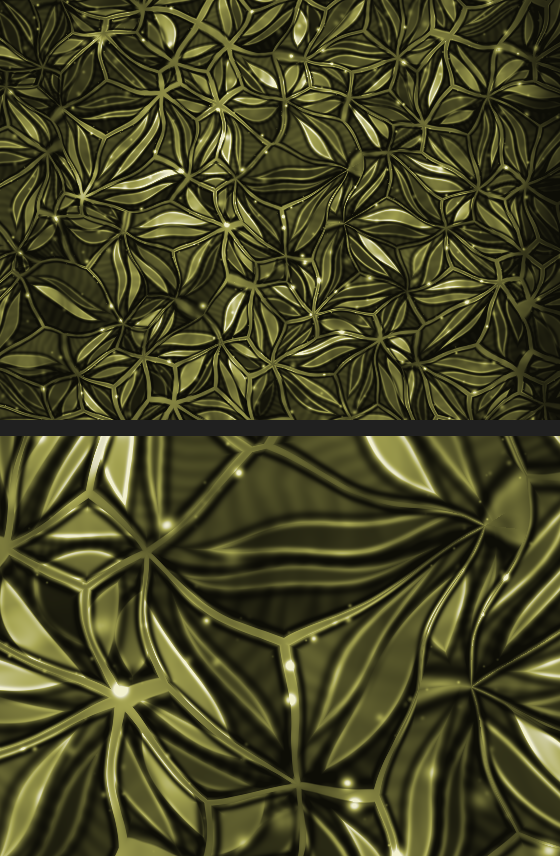
Top, the full canvas; bottom, a detail of the centre.
Give the GLSL for this texture, as a WebGL 2 fragment shader.

```glsl
#version 300 es
precision highp float;
// Pressed olive glass: pointed petals radiate from scattered hubs.
// Petals are cellular noise around the edges of a jittered triangular lattice;
// each holds two lens facets, and glossy veins and glints cover the joints.

uniform vec2 u_resolution;
out vec4 fragColor;

vec2 hash2(vec2 p) {
    vec3 q = fract(p.xyx * vec3(0.1031, 0.1030, 0.0973));
    q += dot(q, q.yzx + 33.33);
    return fract((q.xx + q.yz) * q.zy);
}

// Soft line around the zero of a distance
float line(float d, float width) {
    return exp(-d * d / (width * width));
}

// Layered sines bent by each other, about -1 to 1
float waves(vec2 p) {
    float sum = 0.0, gain = 0.55;
    for (int i = 0; i < 4; i++) {
        p = mat2(0.8, 0.6, -0.6, 0.8) * p * 1.7 + 1.3;
        p += 0.6 * sin(p.yx * 0.9);
        sum += gain * sin(p.x) * cos(p.y * 0.8);
        gain *= 0.65;
    }
    return sum;
}

// Small round glints, one at most in each cell
float glints(vec2 p, float share) {
    vec2 cell = floor(p);
    float glow = 0.0;
    for (int y = -1; y <= 1; y++)
    for (int x = -1; x <= 1; x++) {
        vec2 c = cell + vec2(x, y);
        vec2 rnd = hash2(c + 71.0);
        float size = mix(0.07, 0.2, rnd.y * rnd.y);
        float d = length(p - c - hash2(c + 19.0));
        glow = max(glow, step(rnd.x, share) * line(d, size));
    }
    return glow;
}

vec2 hub(vec2 c) {
    return vec2(c.x + 0.5 * c.y, 0.866 * c.y) + 0.62 * (hash2(c + 40.0) - 0.5);
}

// Nearest lattice edge: returns (along -1..1, across, gap to next petal)
vec3 petal(vec2 p, out vec2 id, out vec2 normal) {
    vec2 cell = floor(vec2(p.x - 0.57735 * p.y, 1.1547 * p.y));
    float nearest = 9.0, second = 9.0;
    vec3 local = vec3(0.0);
    id = vec2(0.0);
    normal = vec2(0.0, 1.0);
    for (int y = -2; y <= 2; y++)
    for (int x = -2; x <= 2; x++) {
        vec2 c = cell + vec2(x, y);
        vec2 a = hub(c);
        for (int k = 0; k < 3; k++) {
            vec2 key = c * 3.0 + vec2(k, 2 * k) + 90.0;
            if (hash2(key).y < 0.12) continue;
            vec2 ab = hub(c + vec2(1 - k, min(k, 1))) - a;
            float t = dot(p - a, ab) / dot(ab, ab);
            float d = length(p - a - ab * clamp(t, 0.0, 1.0));
            if (d < nearest) {
                second = nearest;
                nearest = d;
                id = key;
                normal = normalize(vec2(-ab.y, ab.x));
                local.xy = vec2(2.0 * t - 1.0, dot(p - a, normal));
            } else second = min(second, d);
        }
    }
    local.z = second - nearest;
    return local;
}

void main() {
    vec2 uv = gl_FragCoord.xy / u_resolution;
    vec2 p = gl_FragCoord.xy / u_resolution.y * 5.8 + 20.0;
    float soft = 5.8 / u_resolution.y;
    vec2 q = p + 0.07 * sin(p.yx * vec2(3.1, 2.7)) + 0.025 * sin(p.yx * vec2(9.0, 8.0) + 2.0);

    vec2 id, normal;
    vec3 s = petal(q, id, normal);
    float broad = waves(p * 0.6), fine = waves(p * 3.0);

    // Two tilted faces with faint ripples
    float face = smoothstep(-0.02, 0.02, s.y) * 2.0 - 1.0;
    float tone = 0.17 + 0.08 * face * dot(normal, vec2(-0.6, 0.8));
    tone += 0.12 * (hash2(id + 5.0).x - 0.4) + 0.05 * fine;
    tone += 0.02 * sin(s.x * 40.0 + 3.0 * fine);

    // A lens facet on either side, with a dark groove and a shiny rim
    for (int k = 0; k < 2; k++) {
        vec2 rnd = hash2(id + 11.0 + 17.0 * float(k));
        vec2 look = hash2(id + 53.0 + 29.0 * float(k));
        float along = (s.x - 0.3 * (rnd.x - 0.5)) / mix(0.5, 0.82, look.y);
        float middle = (float(k) * 2.0 - 1.0) * (0.07 + 0.035 * rnd.x) * (1.0 - 0.45 * s.x * s.x);
        float f = mix(0.03, 0.09, rnd.y) * (1.0 - along * along) - abs(s.y - middle);
        float fill = mix(0.07, 0.66, look.x) * (0.85 + 0.3 * fine + 0.25 * s.x * (rnd.x - 0.5));
        fill += 0.22 * look.x * smoothstep(0.3, 0.8, waves(p * 2.0 + look * 9.0));
        tone = mix(tone, fill, smoothstep(-soft, soft, f));
        tone *= 1.0 - 0.6 * line(f + 0.034, 0.022);
        tone += (0.12 + 0.38 * rnd.x) * (0.7 + 0.5 * fine) * line(f - 0.004, 0.014);
    }

    // Veins along the joints, widening at the hubs
    float width = 0.028 + 0.032 * broad + 0.012 * fine;
    float edge = s.z - width;
    float vein = 1.0 - smoothstep(-soft, soft, edge);
    float veinTone = 0.34 + 0.2 * broad + 0.14 * fine;
    veinTone += 0.3 * smoothstep(0.45, 0.9, waves(p * 1.5 + 7.0));
    tone = mix(tone, veinTone, vein);
    tone *= 1.0 - 0.8 * line(edge - 0.038, 0.028);
    float shine = smoothstep(-0.3, 0.7, waves(p * 1.8 + 3.0));
    tone += 0.36 * shine * line(edge - 0.004, 0.014);

    // Glints at the joints and beads along the contours
    float contour = line(edge - 0.03, 0.04);
    tone += 0.75 * glints(p * 4.0, 0.34) * (0.3 + 0.7 * max(vein, contour));
    tone += 0.45 * glints(p * 13.0, 0.3) * contour * shine;

    // Lamp near the middle, gloom at the right edge
    float lamp = mix(1.25, 0.82, smoothstep(0.05, 0.7, length((uv - vec2(0.48, 0.5)) * vec2(1.1, 0.9))));
    lamp *= 1.0 - 0.65 * smoothstep(0.9, 1.02, uv.x + 0.06 * broad);
    tone = clamp(tone * lamp + 0.02, 0.05, 0.95);

    vec3 olive = tone * vec3(1.0, 0.99, 0.49);
    olive.b += 0.34 * smoothstep(0.62, 0.92, tone);
    fragColor = vec4(olive, 1.0);
}
```
